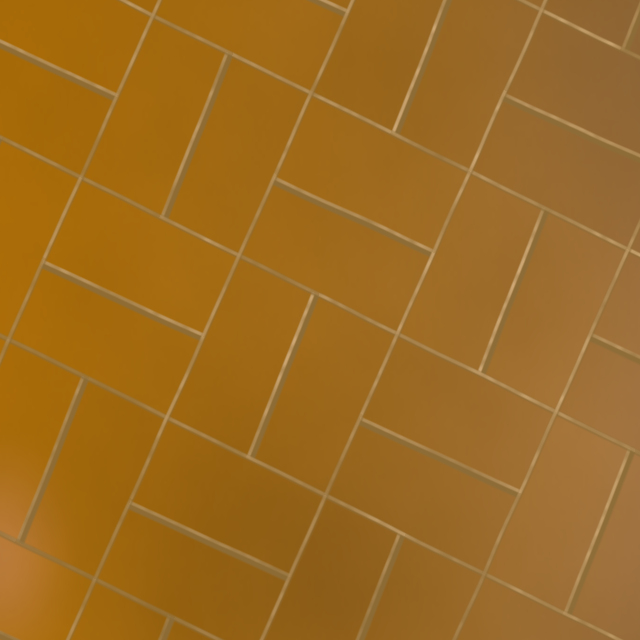
A WebGL 1 fragment shader for this texture:

```glsl
precision highp float;

uniform vec2 u_resolution;

const vec2 LATTICE_ORIGIN = vec2(0.6215, 0.4785);
const vec2 AXIS_A = vec2(0.2474, -0.1222);
const vec2 AXIS_B = vec2(-0.1126, -0.2530);
const float CELL_SIZE = 0.277;

const vec3 AMBER = vec3(0.645, 0.410, 0.030);
const vec3 TAN = vec3(0.575, 0.408, 0.215);
const vec3 SHEEN = vec3(0.710, 0.470, 0.220);
const vec3 GROUT_SHADE = vec3(0.550, 0.425, 0.220);
const vec3 GROUT_LIGHT = vec3(0.780, 0.630, 0.430);

float hash(vec2 p) {
  vec3 q = fract(vec3(p.xyx) * 0.1031);
  q += dot(q, q.yzx + 33.33);
  return fract((q.x + q.y) * q.z);
}

float noise(vec2 p) {
  vec2 i = floor(p);
  vec2 f = fract(p);
  f = f * f * (3.0 - 2.0 * f);
  float low = mix(hash(i), hash(i + vec2(1.0, 0.0)), f.x);
  float high = mix(hash(i + vec2(0.0, 1.0)), hash(i + 1.0), f.x);
  return mix(low, high, f.y);
}

float fbm(vec2 p) {
  float sum = 0.0;
  float gain = 0.5;
  for (int k = 0; k < 4; k++) {
    sum += gain * noise(p);
    p = p * 2.03 + 17.0;
    gain *= 0.5;
  }
  return sum;
}

float cross2(vec2 a, vec2 b) {
  return a.x * b.y - a.y * b.x;
}

// Coordinates of p along the two slanted lattice axes
vec2 toLattice(vec2 p, vec2 a, vec2 b) {
  return vec2(cross2(p, b), cross2(a, p)) / cross2(a, b);
}

// Soft line of given half width around d = 0
float band(float d, float halfWidth, float soft) {
  return 1.0 - smoothstep(halfWidth - soft, halfWidth + soft, abs(d));
}

// Round soft spot, 1 at its centre
float spot(vec2 p, vec2 center, vec2 radius) {
  return 1.0 - smoothstep(0.0, 1.0, length((p - center) / radius));
}

// Shaded bed with a lit line; lean moves the line toward one side
vec3 joint(vec3 color, float d, float bed, float lit, float bedHalf, float lean, float soft) {
  color = mix(color, GROUT_SHADE, bed * band(d - lean, bedHalf, soft * 1.4));
  return mix(color, GROUT_LIGHT, lit * band(d + lean, 0.0026, soft));
}

// Glaze with a broad colour drift, shading and cloudy mottling
vec3 glaze(vec2 uv, float brickTone) {
  float cloud = fbm(uv * 3.5 + 5.0) - 0.47;
  float drift = clamp(uv.x - 0.06 * (uv.y - 0.5) + 0.20 * cloud, 0.0, 1.1);
  vec3 color = mix(AMBER, TAN, pow(drift, 1.35));
  color = mix(color, SHEEN, spot(uv, vec2(0.0, 0.13), vec2(0.14, 0.22)));
  float shade = 1.01 + 0.16 * cloud + 0.04 * (brickTone - 0.5);
  shade -= 0.10 * spot(uv, vec2(0.42, 0.10), vec2(0.38, 0.34));
  shade -= 0.06 * spot(uv, vec2(0.95, 0.95), vec2(0.35, 0.30));
  shade += 0.08 * spot(uv, vec2(0.98, 0.35), vec2(0.28, 0.45));
  shade += 0.008 * (noise(uv * vec2(170.0, 110.0)) - 0.5);
  return color * shade;
}

void main() {
  vec2 uv = gl_FragCoord.xy / u_resolution;
  float soft = max(0.0018, 0.8 / min(u_resolution.x, u_resolution.y));

  // Slightly uneven lattice
  vec2 wobble = vec2(noise(uv * 12.0), noise(uv * 12.0 + 40.0)) - 0.5;
  vec2 q = toLattice(uv + 0.002 * wobble - LATTICE_ORIGIN, AXIS_A, AXIS_B);
  vec2 cell = floor(q);
  vec2 local = q - cell;

  // Alternate cells turn their pair of bricks a quarter; the split runs askew
  float turned = mod(cell.x + cell.y, 2.0);
  float flatSplit = local.y - mix(0.530, 0.500, local.x);
  float uprightSplit = local.x - mix(0.475, 0.520, local.y);
  float across = mix(flatSplit, uprightSplit, turned);
  vec3 color = glaze(uv, hash(cell * 2.0 + step(0.0, across) + 61.0));

  // Each half side of a cell has its own brightness
  vec2 nearest = floor(q + 0.5);
  vec2 border = (q - nearest) * CELL_SIZE;
  float toneA = hash(vec2(floor(q.x * 2.0), nearest.y) + 83.0);
  float toneB = hash(vec2(nearest.x, floor(q.y * 2.0)) + 120.0);
  float toneSplit = hash(cell + 150.0);

  // Speckled wear, with duller joints toward the lower left
  float speckle = 0.70 + 0.60 * noise(uv * 90.0);
  float patch = mix(0.55, 1.0, smoothstep(0.25, 0.65, fbm(uv * 16.0 + 9.0)));
  float light = mix(0.50, 1.0, smoothstep(0.2, 1.2, uv.x + uv.y));
  float wear = speckle * patch * light;
  float litA = mix(0.30, 0.85, toneA) * wear;
  float litB = mix(0.50, 1.00, toneB) * wear;
  float litSplit = mix(0.60, 1.00, toneSplit) * wear;

  color = joint(color, across * CELL_SIZE, 0.90, litSplit, 0.0062, 0.0022, soft);
  color = joint(color, border.y, 0.75, litA, 0.0040, 0.0005, soft);
  color = joint(color, border.x, 0.65, litB, 0.0038, 0.0005, soft);

  gl_FragColor = vec4(clamp(color, 0.0, 1.0), 1.0);
}
```
